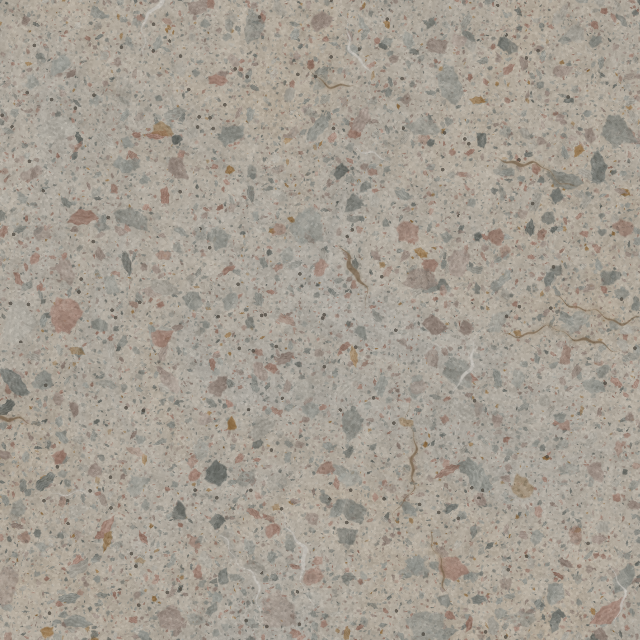
A Shadertoy shader for this texture:

```glsl
// Worn concrete with exposed angular aggregate, fine grit, pits and stained hairline cracks.
#define STONE_LAYERS 6
#define COARSE_CELLS 13.0
#define LAYER_RATIO 1.6
#define STONE_DENSITY 0.60
#define GRIT_CELLS 230.0
#define GRIT_CONTRAST 0.085
#define MOTTLE_CONTRAST 0.055
#define CRACK_COUNT 16
#define CRACK_WIDTH 0.0017
#define PIT_SHARE 0.014
#define CEMENT vec3(0.688, 0.660, 0.615)

vec4 hash(vec2 p) {
    vec4 q = fract(p.xyxy * vec4(0.1031, 0.1030, 0.0973, 0.1099));
    q += dot(q, q.wzxy + 33.33);
    return fract((q.xxyz + q.yzzw) * q.zywx);
}

mat2 turn(float a) {
    return mat2(cos(a), sin(a), -sin(a), cos(a));
}

// Warped layered sines, roughly -1 to 1
float mottle(vec2 p) {
    float sum = 0.0, amp = 0.6;
    for (int i = 0; i < 6; i++) {
        p = turn(1.1) * p * 1.85 + 3.7;
        p += 0.7 * sin(p.yx * 1.3 + 1.9);
        sum += amp * sin(p.x) * sin(p.y);
        amp *= 0.72;
    }
    return sum;
}

// Cellular noise: distance to the nearest point and that point's random tone
vec2 cellular(vec2 p) {
    vec2 nearest = vec2(9.0, 0.0);
    for (int j = -1; j <= 1; j++)
    for (int i = -1; i <= 1; i++) {
        vec2 id = floor(p) + vec2(i, j);
        vec4 h = hash(id + 71.0);
        float d = length(p - id - h.xy);
        if (d < nearest.x) nearest = vec2(d, h.z);
    }
    return nearest;
}

vec3 stoneColor(float pick, float tone) {
    vec3 c = vec3(0.545, 0.550, 0.525);                    // blue grey
    if (pick > 0.34) c = vec3(0.430, 0.440, 0.420);        // slate
    if (pick > 0.45) c = vec3(0.580, 0.525, 0.490);        // mauve
    if (pick > 0.66) c = vec3(0.595, 0.480, 0.430);        // brick pink
    if (pick > 0.79) c = vec3(0.635, 0.620, 0.585);        // pale grey
    if (pick > 0.97) c = vec3(0.570, 0.450, 0.300);        // ochre
    return c + 0.09 * (tone - 0.5);
}

// Signed distance to an irregular convex polygon
float chipDistance(vec2 p, float radius, vec2 seed) {
    float d = -9.0;
    for (int i = 0; i < 6; i++) {
        vec4 h = hash(seed + float(i) * 17.3);
        float a = (float(i) + 0.8 * h.x) * 1.0472;
        d = max(d, dot(p, vec2(cos(a), sin(a))) - radius * mix(0.6, 1.0, h.y));
    }
    return d;
}

vec3 addStones(vec3 color, vec2 uv, float cells, float seed, float pixel, float grain) {
    vec2 p = uv * cells + seed * 3.1;
    float edge = 0.8 * pixel * cells + 0.012;
    for (int j = -1; j <= 1; j++)
    for (int i = -1; i <= 1; i++) {
        vec2 id = floor(p) + vec2(i, j);
        vec4 place = hash(id + seed * 41.0);
        if (place.x > STONE_DENSITY) continue;
        vec4 form = hash(id + seed * 41.0 + 157.0);
        vec2 q = turn(form.z * 6.2832) * (p - id - 0.2 - 0.6 * place.yz);
        q += 0.012 * sin(q.yx * 31.0 + form.x * 9.0);
        q.y *= mix(1.0, 2.3, form.x);
        float d = chipDistance(q, mix(0.17, 0.43, form.y * form.y), id + seed);
        float cover = smoothstep(edge, -edge, d) * mix(0.4, 1.0, sqrt(form.w));
        vec3 face = stoneColor(place.w, fract(form.w * 13.7));
        face += 0.025 * sin(q.y * 38.0 + 3.0 * sin(q.x * 9.0)) * form.x + 0.05 * grain;
        color = mix(color, face, cover);
    }
    return color;
}

vec3 addCracks(vec3 color, vec2 uv, float pixel, float blotch) {
    for (int i = 0; i < CRACK_COUNT; i++) {
        vec4 h = hash(vec2(float(i) * 7.0 + 3.0, 19.0));
        vec4 k = hash(vec2(float(i) * 5.0 + 8.0, 43.0));
        float angle = (k.x - 0.5) * 0.7 + (k.y > 0.66 ? 1.5 : 0.0);
        vec2 q = turn(angle) * (uv - h.xy);
        float x = q.x + h.z * 10.0;
        q.y += 0.011 * sin(x * 31.0) + 0.005 * sin(x * 83.0 + 2.0) + 0.0022 * sin(x * 211.0);
        float taper = 1.0 - smoothstep(0.0, mix(0.05, 0.15, h.w), abs(q.x));
        float width = CRACK_WIDTH * taper * (1.0 + 0.9 * sin(x * 57.0) + blotch);
        float line = smoothstep(width + pixel, width - pixel, abs(q.y)) * smoothstep(0.0, 0.3, taper);
        float halo = exp(-abs(q.y) * 190.0) * taper;
        bool chalky = k.z > 0.68;
        vec3 fill = chalky ? vec3(0.77, 0.755, 0.73) : vec3(0.47, 0.395, 0.31);
        vec3 stain = chalky ? vec3(0.72, 0.70, 0.67) : vec3(0.60, 0.52, 0.42);
        color = mix(color, stain, halo * 0.45);
        color = mix(color, fill, line * 0.8);
    }
    return color;
}

void mainImage(out vec4 fragColor, in vec2 fragCoord) {
    float pixel = 1.0 / min(iResolution.x, iResolution.y);
    vec2 uv = fragCoord * pixel;

    // Cement with warm and cool clouds
    float blotch = mottle(uv * 7.0);
    float fine = mottle(uv * 38.0 + 5.0);
    vec2 grit = cellular(uv * GRIT_CELLS);
    float grain = grit.y - 0.5;
    vec3 color = CEMENT + MOTTLE_CONTRAST * (0.35 * blotch + 0.55 * fine);
    color += vec3(0.012, 0.0, -0.014) * mottle(uv * 3.0 + 9.0);

    // Aggregate, from the finest chips up to the largest
    for (int i = STONE_LAYERS - 1; i >= 0; i--) {
        float cells = COARSE_CELLS * pow(LAYER_RATIO, float(i));
        color = addStones(color, uv, cells, float(i) + 1.0, pixel, fine);
    }

    // Cement film, cracks, grit and pits
    color = mix(color, CEMENT, 0.22 * smoothstep(0.0, 0.9, fine + 0.5 * blotch));
    color = addCracks(color, uv, pixel, blotch);
    color += GRIT_CONTRAST * grain * smoothstep(0.9, 0.2, grit.x);
    vec2 pit = cellular(uv * 95.0 + 31.0);
    float hole = step(pit.y, PIT_SHARE) * smoothstep(0.34, 0.2, pit.x);
    color = mix(color, vec3(0.30, 0.28, 0.25), 0.75 * hole);

    fragColor = vec4(clamp(color, 0.0, 1.0), 1.0);
}
```
